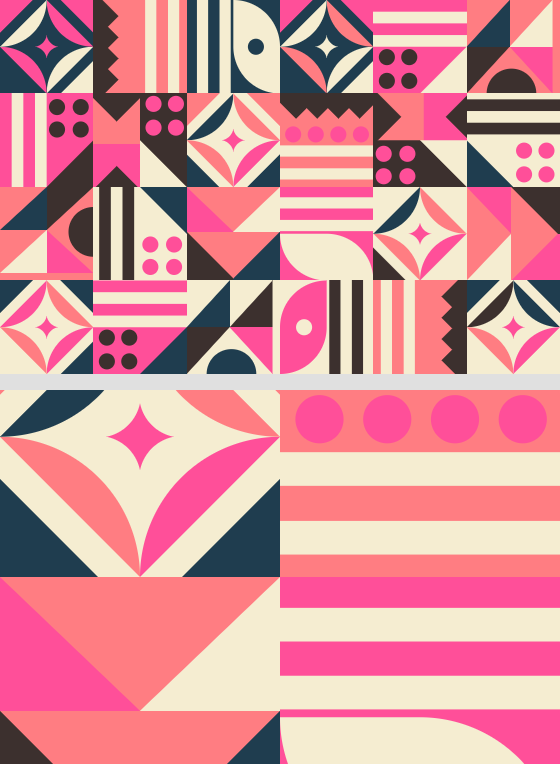
Top: the whole. Bottom: its middle third, enlarged.
A WebGL 1 fragment shader for this pattern:

```glsl
precision highp float;
// Geometric patchwork: six by four square tiles of stars, stripes, leaves, dots and triangles.
uniform vec2 u_resolution;

const vec2 GRID = vec2(6.0, 4.0);
const vec3 CREAM = vec3(0.96, 0.93, 0.82);
const vec3 NAVY = vec3(0.12, 0.24, 0.31);
const vec3 BROWN = vec3(0.235, 0.19, 0.18);
const vec3 CORAL = vec3(1.0, 0.49, 0.51);
const vec3 PINK = vec3(1.0, 0.31, 0.60);
const float DOT_RADIUS = 0.086;
const float CORNER_SIZE = 0.35;
const float TOOTH_PITCH = 0.227;
const float DIAGONAL = 0.7071;

// Blends ink over base inside the shape with signed distance d.
vec3 paint(vec3 base, vec3 ink, float d) {
  float pixel = GRID.y / u_resolution.y;
  return mix(base, ink, clamp(0.5 - d / pixel, 0.0, 1.0));
}

// Distance to repeated bars of the given half width.
float bars(float x, float center, float pitch, float halfWidth) {
  return abs(mod(x - center + 0.5 * pitch, pitch) - 0.5 * pitch) - halfWidth;
}

float fourDots(vec2 p) {
  return length(abs(p - vec2(0.265, 0.738)) - vec2(0.12, 0.127)) - DOT_RADIUS;
}

vec3 quadrant(vec2 p, vec3 tl, vec3 tr, vec3 bl, vec3 br) {
  return p.y < 0.5 ? (p.x < 0.5 ? tl : tr) : (p.x < 0.5 ? bl : br);
}

// Four petals around a small spark, with coloured corners.
vec3 star(vec2 p, vec3 ground, vec3 spark, vec3 petal, vec3 corner) {
  vec2 fromCorner = 0.5 - abs(p - 0.5);
  vec2 fromCenter = abs(p - 0.5);
  float sum = fromCorner.x + fromCorner.y;
  vec3 col = paint(ground, petal, max(length(fromCorner) - 0.5, (0.5 - sum) * DIAGONAL));
  col = paint(col, corner, (sum - CORNER_SIZE) * DIAGONAL);
  float tips = (fromCenter.x + fromCenter.y - 0.12) * DIAGONAL;
  return paint(col, spark, max(0.153 - length(fromCenter - 0.15), tips));
}

// Saw-toothed edge, a column of dots and stripes.
vec3 sawtooth(vec2 p, vec3 dotInk) {
  float tooth = clamp(floor((p.y - 0.172) / TOOTH_PITCH + 0.5), 0.0, 3.0);
  float edge = 0.27 - abs(p.y - 0.172 - tooth * TOOTH_PITCH);
  vec3 col = paint(CORAL, BROWN, (p.x - edge) * DIAGONAL);
  col = paint(col, CREAM, max(bars(p.x, 0.615, 0.245, 0.06), 0.5 - p.x));
  float y = mod(p.y - 0.02, 0.242) - 0.121;
  return paint(col, dotInk, length(vec2(p.x - 0.4375, y)) - DOT_RADIUS);
}

// Stripes beside a pointed leaf.
vec3 leaf(vec2 p, vec3 ground, vec3 stripe, vec3 blade, vec3 pupil) {
  vec3 col = paint(ground, stripe, max(bars(p.x, 0.17, 0.242, 0.06), p.x - 0.55));
  vec2 arc = vec2(p.y < 0.5 ? 0.5 : 1.0, 0.5);
  col = paint(col, blade, max(length(p - arc) - 0.5, 0.5 - p.x));
  return paint(col, pupil, length(p - vec2(0.742, 0.5)) - DOT_RADIUS);
}

// Stripes above four dots and a wedge.
vec3 domino(vec2 p, vec3 ground, vec3 stripe, float center, vec3 dotInk, vec3 wedge) {
  vec3 col = paint(ground, stripe, max(bars(p.y, center, 0.25, 0.0625), p.y - 0.5));
  col = paint(col, dotInk, fourDots(p));
  return paint(col, wedge, max((1.5 - p.x - p.y) * DIAGONAL, 0.5 - p.y));
}

// Notched ribbon beside four dots and a wedge.
vec3 ribbon(vec2 p) {
  float slope = abs(p.x - 0.25);
  vec3 band = paint(BROWN, CORAL, (0.3 - slope - p.y) * DIAGONAL);
  band = paint(band, PINK, 0.54 - p.y);
  band = paint(band, BROWN, (0.775 + slope - p.y) * DIAGONAL);
  vec3 panel = paint(BROWN, PINK, fourDots(vec2(p.x - 0.5, p.y + 0.5)));
  panel = paint(panel, CREAM, (p.x - p.y) * DIAGONAL);
  return paint(band, panel, 0.5 - p.x);
}

// Four triangles with a half disc on the edge.
vec3 halfDisc(vec2 p, vec3 ground, vec3 first, vec3 second, vec3 disc) {
  vec2 q = p / vec2(0.46, 0.5);
  vec2 f = fract(q);
  bool left = q.x < 1.0;
  float lower = left ? f.x + f.y - 1.0 : f.y - f.x;
  float d = q.y < 1.0 ? 1.0 - f.x - f.y : lower;
  vec3 ink = quadrant(q * 0.5, first, second, BROWN, PINK);
  vec3 col = paint(ground, ink, max(d * 0.34, p.x - 0.92));
  return paint(col, disc, length(p - vec2(0.48, 1.0)) - 0.266);
}

// Two stacked downward folds.
vec3 folds(vec2 p, vec3 a, vec3 b, vec3 c, vec3 d) {
  float side = 1.0 - abs(2.0 * p.x - 1.0);
  float depth = p.y < 0.477 ? p.y / 0.477 : (p.y - 0.477) / 0.5;
  return paint(CORAL, quadrant(p + vec2(0.0, 0.023), a, b, c, d), (side - depth) * 0.35);
}

// Chooses motif, colours and orientation for each tile, rows from the top.
vec3 tile(vec2 p, vec2 cell) {
  vec2 turned = p.yx;
  vec2 mirrored = vec2(1.0 - p.x, p.y);
  float c = cell.x;
  if (cell.y < 0.5) {
    if (c < 0.5) return star(p, NAVY, PINK, quadrant(p, CREAM, PINK, PINK, CREAM), quadrant(p, PINK, PINK, NAVY, CREAM));
    if (c < 1.5) return sawtooth(p, CORAL);
    if (c < 2.5) return leaf(p, NAVY, CREAM, CREAM, NAVY);
    if (c < 3.5) return star(p, NAVY, CREAM, quadrant(p, CREAM, CORAL, CORAL, CREAM), quadrant(p, PINK, PINK, NAVY, CREAM));
    if (c < 4.5) return domino(p, PINK, CREAM, 0.1875, BROWN, CREAM);
    return halfDisc(p, CORAL, NAVY, CREAM, BROWN);
  }
  if (cell.y < 1.5) {
    if (c < 0.5) return domino(turned, PINK, CREAM, 0.1875, BROWN, BROWN);
    if (c < 1.5) return ribbon(p);
    if (c < 2.5) return star(p, CREAM, PINK, quadrant(p, NAVY, CORAL, CORAL, PINK), quadrant(p, CORAL, CORAL, NAVY, NAVY));
    if (c < 3.5) return sawtooth(turned, PINK);
    if (c < 4.5) return ribbon(turned);
    return domino(mirrored, CREAM, BROWN, 0.125, PINK, NAVY);
  }
  if (cell.y < 2.5) {
    if (c < 0.5) return halfDisc(turned, CORAL, NAVY, CREAM, BROWN);
    if (c < 1.5) return domino(vec2(1.0 - p.y, p.x), CREAM, BROWN, 0.125, PINK, NAVY);
    if (c < 2.5) return folds(p, PINK, CREAM, BROWN, NAVY);
    if (c < 3.5) return leaf(turned, PINK, CREAM, CREAM, CREAM);
    if (c < 4.5) return star(p, CREAM, PINK, quadrant(p, NAVY, CORAL, CORAL, PINK), quadrant(p, CREAM, CREAM, BROWN, CREAM));
    return folds(turned, PINK, CREAM, BROWN, PINK);
  }
  if (c < 0.5) return star(p, CREAM, PINK, quadrant(p, PINK, CORAL, CORAL, PINK), quadrant(p, NAVY, NAVY, CREAM, NAVY));
  if (c < 1.5) return domino(p, PINK, CREAM, 0.1875, BROWN, NAVY);
  if (c < 2.5) return halfDisc(p, CREAM, NAVY, BROWN, NAVY);
  if (c < 3.5) return leaf(mirrored, CREAM, BROWN, PINK, CREAM);
  if (c < 4.5) return sawtooth(mirrored, CORAL);
  return star(p, CREAM, PINK, quadrant(p, BROWN, NAVY, CORAL, PINK), quadrant(p, NAVY, NAVY, CREAM, CREAM));
}

void main() {
  vec2 uv = gl_FragCoord.xy / u_resolution;
  vec2 q = vec2(uv.x, 1.0 - uv.y) * GRID;
  gl_FragColor = vec4(tile(fract(q), floor(q)), 1.0);
}
```
